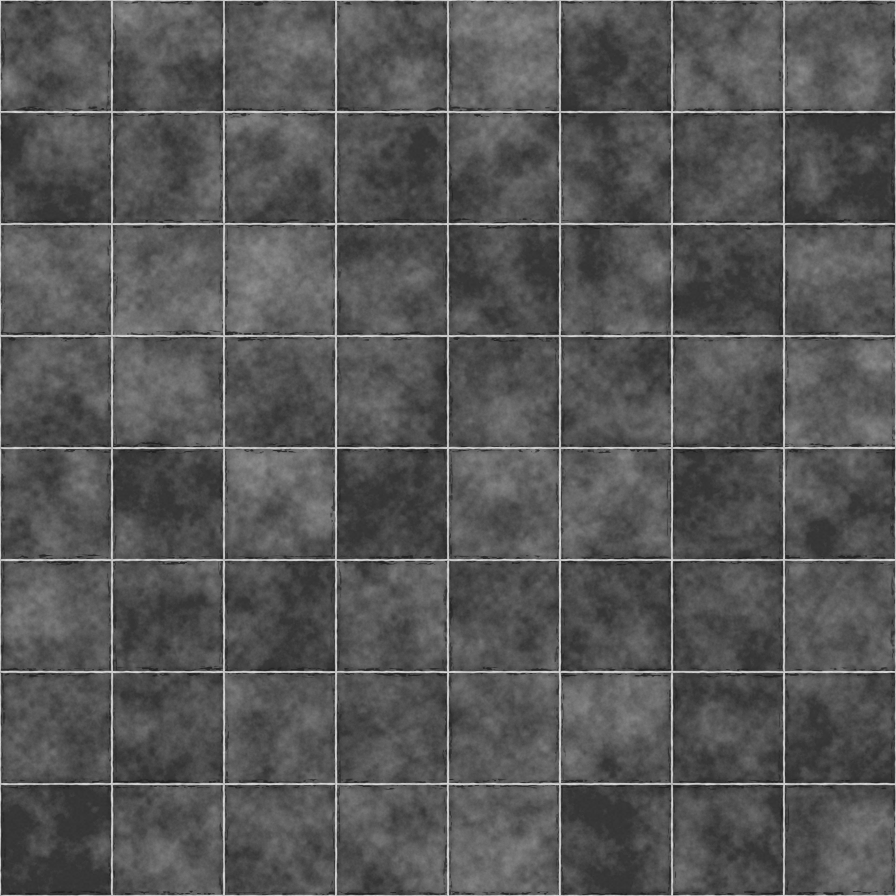
Reproduce this texture procedurally as a three.js fragment shader.

```glsl
// Eight by eight worn charcoal stone tiles with thin pale grout and chipped dark edges.
varying vec2 vUv;

float hash(vec2 p) {
  return fract(sin(dot(p, vec2(127.1, 311.7))) * 43758.5453);
}

float noise(vec2 p) {
  vec2 cell = floor(p);
  vec2 f = fract(p);
  f = f * f * (3.0 - 2.0 * f);
  return mix(mix(hash(cell), hash(cell + vec2(1.0, 0.0)), f.x),
             mix(hash(cell + vec2(0.0, 1.0)), hash(cell + vec2(1.0, 1.0)), f.x), f.y);
}

// Cloudy noise; each octave is rotated to hide the lattice.
float fbm(vec2 p) {
  float sum = 0.0;
  float amplitude = 0.5;
  for (int i = 0; i < 6; i++) {
    sum += amplitude * noise(p);
    p = mat2(1.6, 1.2, -1.2, 1.6) * p + 7.3;
    amplitude *= 0.53;
  }
  return sum;
}

// Broken dark streaks that run along one pair of tile edges.
float edgeWear(float along, float across, vec2 seed) {
  float d = min(across, 1.0 - across);
  float streak = noise(vec2(along * 12.0, across * 75.0) + seed);
  float chips = noise(vec2(along * 50.0, across * 70.0) + seed.yx);
  float reach = 0.02 + 0.035 * noise(vec2(along * 9.0, floor(across * 2.0) * 5.0) + seed);
  return smoothstep(0.46, 0.74, 0.6 * streak + 0.4 * chips)
       * (1.0 - smoothstep(reach - 0.012, reach + 0.008, d));
}

void main() {
  vec2 grid = vUv * 8.0;
  vec2 tile = floor(grid);
  vec2 p = fract(grid);
  vec2 seed = 60.0 * vec2(hash(tile + 3.7), hash(tile + 19.2));

  // Stone: a broad drift, clouds, gritty mottling and grain above a flat dark floor
  float drift = noise(p * 1.3 + seed.yx + 11.0);
  float clouds = fbm(p * 3.4 + seed);
  float mottle = fbm(p * 16.0 + seed.yx + 31.0);
  float grain = noise(p * 60.0 + seed);
  float tone = 0.335 + 0.11 * (drift - 0.5) + 0.33 * (clouds - 0.52) + 0.18 * (mottle - 0.52);
  tone += 0.12 * (hash(tile + 41.5) - 0.5);
  tone = max(tone, 0.212) + 0.02 * (grain - 0.5);

  // Worn rim
  vec2 d = min(p, 1.0 - p);
  float rim = min(d.x, d.y);
  tone *= 1.0 - 0.1 * (1.0 - smoothstep(0.015, 0.07, rim));
  float wear = max(edgeWear(p.x, p.y, seed), 0.7 * edgeWear(p.y, p.x, seed + 23.0));
  tone = mix(tone, 0.11, 0.8 * wear);

  // Grout, slightly ragged along its length
  vec2 ragged = vec2(noise(vec2(grid.y * 22.0, tile.x + 5.0)),
                     noise(vec2(grid.x * 22.0, tile.y + 50.0)));
  vec2 joint = d + 0.004 * (ragged - 0.5);
  float grout = 1.0 - smoothstep(0.001, 0.0155, min(joint.x, joint.y));
  tone = mix(tone, 0.84 + 0.08 * (grain - 0.5), grout);

  gl_FragColor = vec4(vec3(tone), 1.0);
}
```
